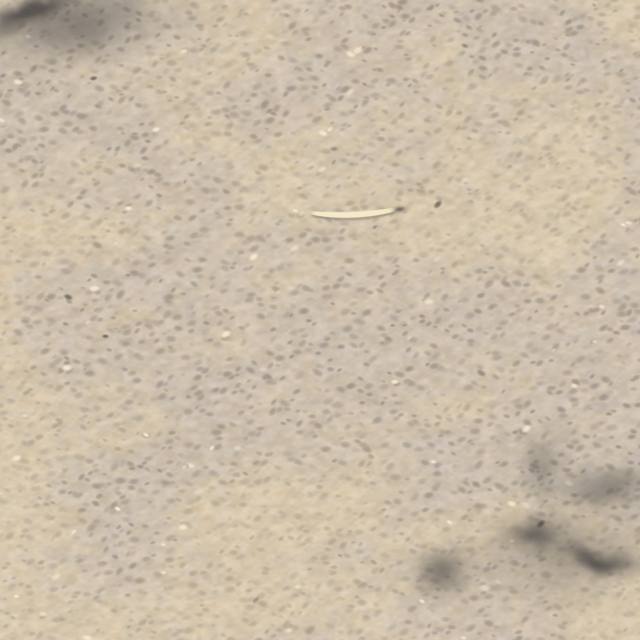
This texture is drawn by a three.js fragment shader. Its source:

```glsl
// Pale sandy ground with fine grit, a thin dry twig and soft shadows in two corners.
// Layered value noise tints the sand, jittered cells scatter dark and bright flecks,
// and gaussian blobs warped by noise form the shadows.

#define SAND_TAN vec3(0.845, 0.783, 0.680)
#define SAND_GREY vec3(0.800, 0.750, 0.685)
#define GRIT_COLOR vec3(0.545, 0.505, 0.460)
#define GLINT_COLOR vec3(0.960, 0.915, 0.820)
#define SHADE_COLOR vec3(0.330, 0.315, 0.305)
#define TWIG_COLOR vec3(0.955, 0.915, 0.790)
#define GRIT_GRID vec2(62.0, 88.0)
#define GRIT_DENSITY 0.46
#define GLINT_DENSITY 0.009
#define GRAIN_CONTRAST 0.105
#define GRAIN_TILT 0.18

varying vec2 vUv;

float hash(vec2 p) {
  return fract(sin(dot(p, vec2(127.1, 311.7))) * 43758.5453);
}

float noise(vec2 p) {
  vec2 i = floor(p);
  vec2 f = fract(p);
  f = f * f * (3.0 - 2.0 * f);
  float low = mix(hash(i), hash(i + vec2(1.0, 0.0)), f.x);
  float high = mix(hash(i + vec2(0.0, 1.0)), hash(i + vec2(1.0, 1.0)), f.x);
  return mix(low, high, f.y);
}

float fbm(vec2 p) {
  float sum = 0.0;
  float amp = 0.5;
  for (int i = 0; i < 4; i++) {
    sum += amp * noise(p);
    p = p * 2.03 + 17.3;
    amp *= 0.5;
  }
  return sum / 0.9375;
}

vec2 rotate(vec2 p, float a) {
  float c = cos(a);
  float s = sin(a);
  return vec2(c * p.x + s * p.y, c * p.y - s * p.x);
}

// Soft ellipses, one at most per jittered cell, each with its own size and strength
float flecks(vec2 p, vec2 grid, float density, float radius, float seed) {
  vec2 cell = floor(p * grid);
  float cover = 0.0;
  for (int y = -1; y <= 1; y++) {
    for (int x = -1; x <= 1; x++) {
      vec2 id = cell + vec2(float(x), float(y));
      vec2 key = id + seed;
      vec2 center = (id + vec2(hash(key + 3.1), hash(key + 7.7))) / grid;
      vec2 d = rotate(p - center, (hash(key + 5.3) - 0.5) * 1.4);
      float size = radius * mix(0.55, 1.2, hash(key + 9.4));
      float r = length(d / (size * vec2(1.35, 0.8)));
      float strength = mix(0.35, 1.0, hash(key + 1.9)) * step(hash(key), density);
      cover = max(cover, strength * (1.0 - smoothstep(0.25, 1.15, r)));
    }
  }
  return cover;
}

float blob(vec2 p, vec2 center, vec2 size, float angle) {
  vec2 q = rotate(p - center, angle) / size;
  return exp(-dot(q, q));
}

// Blurred shadow masses at the upper left and lower right
float shadows(vec2 p) {
  p += 0.035 * (vec2(fbm(p * 16.0), fbm(p * 16.0 + 40.0)) - 0.5);
  float s = 0.55 * blob(p, vec2(0.12, 0.965), vec2(0.11, 0.048), 0.2);
  s += 0.75 * blob(p, vec2(0.045, 0.985), vec2(0.09, 0.020), 0.45);
  s += 0.58 * blob(p, vec2(0.69, 0.108), vec2(0.038, 0.030), 0.0);
  s += 0.60 * blob(p, vec2(0.83, 0.160), vec2(0.040, 0.022), 0.1);
  s += 0.68 * blob(p, vec2(0.945, 0.125), vec2(0.055, 0.018), -0.12);
  s += 0.48 * blob(p, vec2(0.95, 0.235), vec2(0.055, 0.028), 0.2);
  s += 0.36 * blob(p, vec2(0.85, 0.270), vec2(0.035, 0.045), 0.0);
  s += 0.30 * blob(p, vec2(0.88, 0.130), vec2(0.130, 0.060), 0.1);
  return min(s, 0.95);
}

void main() {
  vec2 p = vUv;
  vec2 g = rotate(p, GRAIN_TILT);

  // Broad tan and grey drifts with fine, sideways grain
  float drift = smoothstep(0.30, 0.70, fbm(g * vec2(5.0, 8.0) + 4.0));
  vec3 color = mix(SAND_TAN, SAND_GREY, drift);
  float grain = 0.6 * noise(g * vec2(70.0, 115.0)) + 0.4 * noise(g * vec2(150.0, 210.0) + 31.0);
  color += GRAIN_CONTRAST * (grain - 0.5);
  float hue = noise(g * vec2(60.0, 90.0) + 77.0) - 0.5;
  color += hue * vec3(0.016, 0.0, -0.030);

  // Grit, rare dark pebbles and pale glints
  float grit = flecks(g, GRIT_GRID, GRIT_DENSITY, 0.0068, 11.0);
  color = mix(color, GRIT_COLOR, grit * mix(0.32, 0.62, drift));
  float pebbles = flecks(g, vec2(20.0), 0.022, 0.0065, 53.0);
  color = mix(color, GRIT_COLOR * 0.65, pebbles * 0.85);
  float glints = flecks(g, GRIT_GRID, GLINT_DENSITY, 0.0065, 91.0);
  color = mix(color, GLINT_COLOR, glints);

  // Corner shadows
  color = mix(color, SHADE_COLOR, shadows(p));

  // Curved twig with a dark lower edge and a brown tip
  float along = (p.x - 0.553) / 0.068;
  float offset = p.y - (0.6645 + 0.006 * along * along + 0.003 * along);
  float ends = 1.0 - smoothstep(0.86, 1.04, abs(along));
  float width = 0.0055 * sqrt(max(1.0 - 0.75 * along * along, 0.05));
  float under = ends * (1.0 - smoothstep(0.3, 1.3, abs(offset + 0.004) / width));
  color = mix(color, GRIT_COLOR, 0.6 * under);
  float twig = ends * (1.0 - smoothstep(0.55, 1.15, abs(offset) / width));
  color = mix(color, TWIG_COLOR, twig);
  color = mix(color, GRIT_COLOR * 0.7, 0.8 * blob(p, vec2(0.624, 0.673), vec2(0.009, 0.004), 0.1));

  gl_FragColor = vec4(color, 1.0);
}
```
